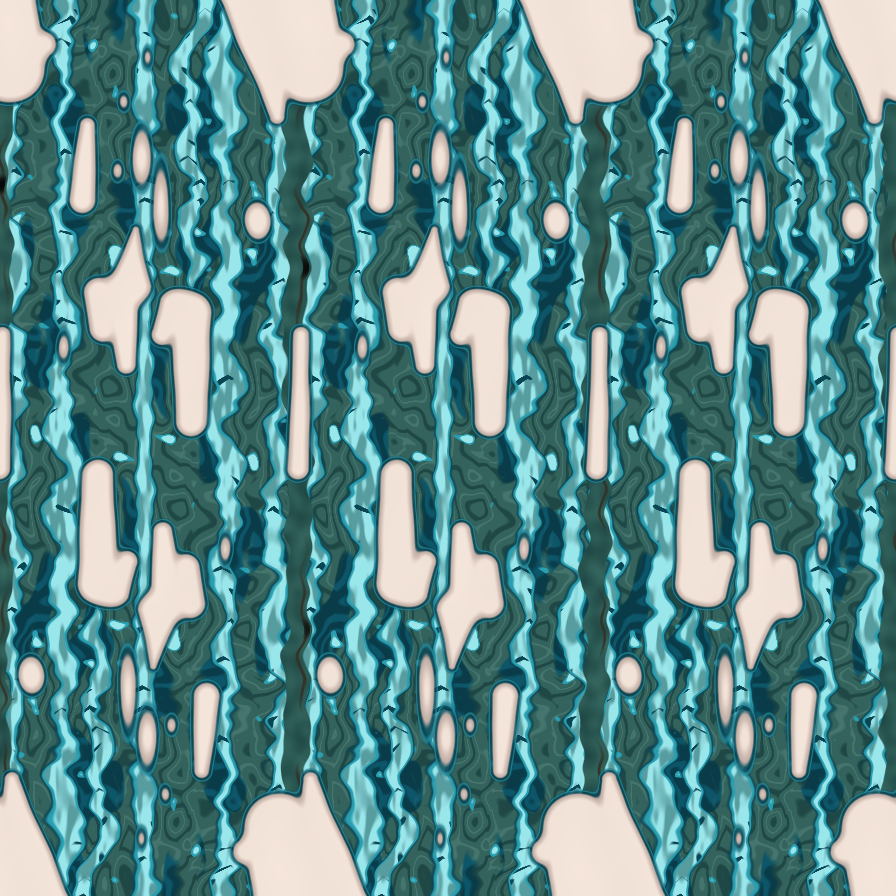
Give the GLSL for this pattern, as a WebGL 2 fragment shader.

```glsl
#version 300 es
precision highp float;
uniform vec2 u_resolution;
out vec4 fragColor;

const float TILES = 3.0;
const vec3 GREEN = vec3(0.20, 0.39, 0.36);
const vec3 DARK_GREEN = vec3(0.12, 0.28, 0.27);
const vec3 DEEP_TEAL = vec3(0.04, 0.27, 0.33);
const vec3 MID_TEAL = vec3(0.34, 0.61, 0.62);
const vec3 CYAN = vec3(0.60, 0.90, 0.92);
const vec3 RIM_CYAN = vec3(0.16, 0.62, 0.69);
const vec3 CREAM = vec3(0.95, 0.89, 0.85);
const vec3 CREAM_SHADE = vec3(0.76, 0.68, 0.64);
const vec3 SEAM_BROWN = vec3(0.20, 0.20, 0.16);

// Drips: start and end of each tapered stroke, then its two radii
const vec4 DRIPS[9] = vec4[9](
  vec4(-0.45, 1.50, -0.45, 1.27), vec4(-0.45, 1.27, -0.34, 1.35),
  vec4(0.39, 1.54, 0.445, 1.11), vec4(-0.19, 1.08, -0.21, 0.83),
  vec4(-0.03, 0.73, -0.05, 0.55), vec4(-0.15, 0.52, -0.14, 0.40),
  vec4(-0.08, 0.52, -0.06, 0.28), vec4(0.155, 0.45, 0.155, 0.09),
  vec4(0.11, 0.47, 0.06, 0.38));
const vec2 DRIP_RADII[9] = vec2[9](
  vec2(0.09, 0.115), vec2(0.06, 0.04), vec2(0.15, 0.02),
  vec2(0.025, 0.045), vec2(0.012, 0.07), vec2(0.05, 0.045),
  vec2(0.06, 0.03), vec2(0.07, 0.05), vec2(0.06, 0.035));
// Drops: centre and half axes
const vec4 DROPS[7] = vec4[7](
  vec4(-0.01, 0.97, 0.03, 0.085), vec4(0.055, 0.82, 0.024, 0.11),
  vec4(0.38, 0.76, 0.04, 0.06), vec4(-0.07, 1.16, 0.014, 0.022),
  vec4(-0.09, 0.93, 0.012, 0.02), vec4(0.01, 1.31, 0.01, 0.02),
  vec4(-0.27, 0.34, 0.016, 0.04));

// Gradient noise, periodic in x
vec2 gradientAt(vec2 cell, float period) {
  cell.x = mod(cell.x, period);
  float angle = 6.2832 * fract(sin(dot(cell, vec2(127.1, 311.7))) * 43758.5);
  return vec2(cos(angle), sin(angle));
}
float noise(vec2 p, float period) {
  vec2 i = floor(p), f = fract(p), k = vec2(0.0, 1.0);
  vec2 u = f * f * f * (f * (f * 6.0 - 15.0) + 10.0);
  float a = dot(gradientAt(i, period), f);
  float b = dot(gradientAt(i + k.yx, period), f - k.yx);
  float c = dot(gradientAt(i + k, period), f - k);
  float d = dot(gradientAt(i + 1.0, period), f - 1.0);
  return mix(mix(a, b, u.x), mix(c, d, u.x), u.y);
}
// Half-turn symmetry: parity 1 keeps the value, -1 flips its sign
float turnNoise(vec2 q, vec2 freq, float salt, float parity) {
  vec2 shift = vec2(0.0, salt);
  return 0.7 * (noise(q * freq + shift, freq.x) + parity * noise(shift - q * freq, freq.x));
}

float wrapTile(float x) { return x - round(x); }

float smoothMin(float a, float b, float k) {
  float h = max(k - abs(a - b), 0.0) / k;
  return min(a, b) - 0.25 * h * h * k;
}
float taperedStroke(vec2 q, vec4 ends, vec2 radii) {
  vec2 p = q - ends.xy, axis = ends.zw - ends.xy;
  p.x = wrapTile(p.x);
  float h = clamp(dot(p, axis) / dot(axis, axis), 0.0, 1.0);
  return length(p - h * axis) - mix(radii.x, radii.y, h);
}
float drop(vec2 q, vec4 shape) {
  vec2 p = vec2(wrapTile(q.x - shape.x), q.y - shape.y);
  return (length(p / shape.zw) - 1.0) * min(shape.z, shape.w);
}
float creamDistance(vec2 q) {
  float d = 1.0;
  for (int i = 0; i < 9; i++) d = smoothMin(d, taperedStroke(q, DRIPS[i], DRIP_RADII[i]), 0.03);
  for (int i = 0; i < 7; i++) d = min(d, drop(q, DROPS[i]));
  return d;
}
// Wavering vertical ridges, mirrored about the tile centre
float ridgeDistance(vec2 q) {
  float bend = 0.075 * turnNoise(q, vec2(3.0, 7.0), 0.0, -1.0)
             + 0.035 * turnNoise(q, vec2(7.0, 17.0), 40.0, -1.0);
  float x = wrapTile(q.x + bend), a = abs(x);
  float partial = smoothstep(0.4, 0.6, abs(q.y)) * step(0.0, x * q.y);
  float d = min(a, min(abs(a - 0.275), abs(a - 0.445)));
  d = min(d, abs(a - 0.16) + 0.1 * (1.0 - partial));
  return d - 0.026 - 0.035 * turnNoise(q, vec2(5.0, 6.0), 80.0, 1.0);
}
vec3 foliage(vec2 q, float ridge, float pixel) {
  // Glossy green with contour folds
  float fold = turnNoise(q, vec2(9.0, 7.0), 120.0, 1.0);
  float wave = sin(fold * 15.0 + ridge * 75.0);
  vec3 color = mix(DARK_GREEN, GREEN, smoothstep(-0.95, -0.45, wave));
  color += 0.07 * smoothstep(0.88, 1.0, wave);
  // Dark pools and glints
  float pool = turnNoise(q, vec2(7.0, 4.0), 160.0, 1.0);
  float poolMask = smoothstep(0.12, 0.18, pool) * smoothstep(0.075, 0.05, ridge);
  color = mix(color, DEEP_TEAL * (0.85 + 0.4 * smoothstep(-0.3, 0.9, wave)), poolMask);
  float glint = turnNoise(q, vec2(15.0, 16.0), 200.0, 1.0);
  color = mix(color, RIM_CYAN, smoothstep(0.40, 0.44, glint));
  color = mix(color, CYAN, smoothstep(0.48, 0.53, glint));
  // Bright ridges with fibres, cracks and outlined edges
  float fibre = turnNoise(q, vec2(38.0, 11.0), 240.0, 1.0) + 0.6 * fold;
  vec3 streak = mix(MID_TEAL, CYAN, smoothstep(-0.28, 0.08, fibre));
  float crack = turnNoise(q + vec2(0.0, ridge * 0.6), vec2(11.0, 30.0), 300.0, 1.0);
  streak = mix(streak, DEEP_TEAL, smoothstep(0.36, 0.44, crack));
  color = mix(color, DEEP_TEAL, 0.75 * smoothstep(0.018, 0.009, ridge));
  color = mix(color, RIM_CYAN, smoothstep(0.006 + pixel, 0.006 - pixel, ridge));
  return mix(color, streak, smoothstep(pixel, -pixel, ridge + 0.003));
}
// Ragged dark join between tiles, worn differently at each one
vec3 addSeam(vec3 color, vec2 q) {
  float joint = round(q.x - 0.5);
  float e = wrapTile(q.x - 0.51 + 0.04 * noise(q * vec2(5.0, 11.0), 64.0));
  float mottling = noise(q * vec2(18.0, 16.0), 64.0);
  vec3 seam = mix(DARK_GREEN, GREEN, 0.55 + mottling);
  color = mix(color, seam, smoothstep(0.042, 0.036, abs(e)));
  float wear = noise(vec2(joint * 7.3 + 0.4, q.y * 4.0), 64.0);
  color = mix(color, SEAM_BROWN, smoothstep(0.008, 0.002, abs(e - 0.02)) * smoothstep(-0.2, 0.2, wear));
  float hole = smoothstep(0.35, 0.42, wear) * smoothstep(0.013, 0.009, abs(e - 0.02));
  return mix(color, vec3(0.02), hole);
}

void main() {
  vec2 uv = gl_FragCoord.xy / u_resolution;
  vec2 q = TILES * (uv - vec2(0.0, 0.5)) - vec2(0.484, 0.0);
  float pixel = TILES / min(u_resolution.x, u_resolution.y);

  vec3 color = addSeam(foliage(q, ridgeDistance(q), pixel), q);

  // Cream drips with a teal contact shadow and rounded shading
  float cream = min(creamDistance(q), creamDistance(-q));
  cream = min(cream, taperedStroke(q, vec4(0.525, 0.38, 0.515, -0.07), vec2(0.025, 0.035)));
  cream += 0.009 * turnNoise(q, vec2(6.0, 7.0), 360.0, 1.0);
  color = mix(color, DEEP_TEAL, 0.8 * smoothstep(0.018, 0.006, cream));
  color = mix(color, RIM_CYAN, 0.6 * smoothstep(0.004, 0.0, abs(cream - 0.010)));
  vec3 paint = mix(CREAM_SHADE, CREAM, smoothstep(0.0, 0.022, -cream));
  paint += 0.025 * turnNoise(q, vec2(8.0, 3.0), 400.0, 1.0);
  color = mix(color, paint, smoothstep(pixel, -pixel, cream));
  fragColor = vec4(color, 1.0);
}
```
